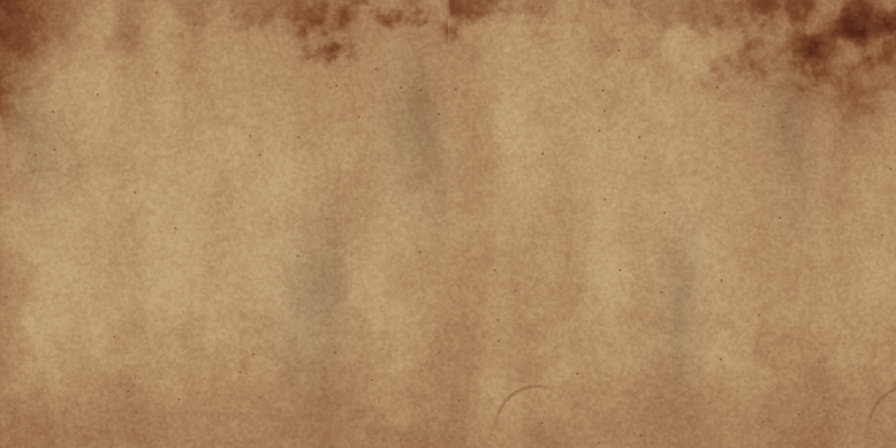
Write a WebGL 1 fragment shader that draws this texture.

```glsl
precision highp float;
// Aged parchment: mottled tan paper with vertical folds, rusty edges and faint cup rings.
uniform vec2 u_resolution;

const vec3 CREAM = vec3(0.73, 0.60, 0.44);
const vec3 RUST = vec3(0.50, 0.30, 0.18);
const vec3 SOOT = vec3(0.32, 0.14, 0.09);
const float FOLD_PERIOD = 0.8333;

vec3 hash3(vec2 cell) {
  vec3 h = fract(cell.xyx * vec3(0.1031, 0.1030, 0.0973));
  h += dot(h, h.yxz + 33.33);
  return fract((h.xxy + h.yzz) * h.zyx);
}

// Cellular noise: random cell values blended by distance to jittered points
float cellNoise(vec2 p) {
  vec2 cell = floor(p);
  vec2 local = p - cell;
  float total = 0.0;
  float weight = 0.0;
  for (int y = -1; y <= 1; y++) {
    for (int x = -1; x <= 1; x++) {
      vec2 offset = vec2(float(x), float(y));
      vec3 h = hash3(cell + offset);
      vec2 d = offset + h.xy - local;
      float w = exp(-4.0 * dot(d, d));
      total += w * h.z;
      weight += w;
    }
  }
  return total / weight;
}

// Layered cellular noise, centred on zero
float mottle(vec2 p) {
  float sum = 0.0;
  float amplitude = 0.5;
  for (int i = 0; i < 4; i++) {
    sum += amplitude * (cellNoise(p) - 0.5);
    p = p * 2.1 + vec2(17.3, 41.7);
    amplitude *= 0.55;
  }
  return sum;
}

float softSpot(vec2 p, vec2 centre, vec2 size) {
  vec2 q = (p - centre) / size;
  return exp(-dot(q, q));
}

// Soft vertical crease, repeated across the sheet
float fold(vec2 p, vec2 centre, vec2 size) {
  float x = mod(p.x - centre.x + 0.5 * FOLD_PERIOD, FOLD_PERIOD) - 0.5 * FOLD_PERIOD;
  return softSpot(vec2(x, p.y), vec2(0.0, centre.y), size);
}

// Sparse dark flecks, one candidate per grid cell
float flecks(vec2 p, float scale, float pixel) {
  vec2 cell = floor(p * scale);
  vec3 h = hash3(cell + 71.0);
  float d = length(p * scale - cell - 0.2 - 0.6 * h.xy) / scale;
  return step(0.92, h.z) * (1.0 - smoothstep(0.001, 0.0025 + pixel, d));
}

// Upper-left arc of a dried cup ring
float ringArc(vec2 p, vec2 centre, float radius, float pixel) {
  vec2 q = p - centre;
  float r = length(q);
  float line = 1.0 - smoothstep(0.001, 0.004 + pixel, abs(r - radius));
  float facing = dot(q, vec2(-0.53, 0.85)) / max(r, 0.001);
  return line * smoothstep(0.45, 0.9, facing);
}

// Burnt corners and edges, with ragged outlines
float edgeStains(vec2 p, float width, float rough) {
  vec2 q = p + rough * vec2(0.25, 0.3);
  float s = 0.9 * softSpot(q, vec2(0.0, 1.0), vec2(0.15, 0.12));
  s += 1.0 * softSpot(q, vec2(width, 1.02), vec2(0.28, 0.15));
  s += 0.3 * softSpot(q, vec2(width - 0.12, 0.82), vec2(0.2, 0.17));
  s += 0.65 * softSpot(q, vec2(0.47 * width, 1.02), vec2(0.22, 0.06));
  s += 0.6 * softSpot(q, vec2(0.0, 0.79), vec2(0.05, 0.08));
  s += 0.3 * exp(-max(1.0 - q.y, 0.0) / 0.09);
  s += 0.22 * exp(-max(q.x, 0.0) / 0.05);
  s += 0.3 * (1.0 - smoothstep(0.0, 0.32, q.y));
  return s * (1.0 + 1.8 * rough);
}

void main() {
  vec2 p = gl_FragCoord.xy / u_resolution.y;
  float width = u_resolution.x / u_resolution.y;
  float pixel = 1.0 / u_resolution.y;

  // Paper tone: broad blotches, vertical streaks and fine grain
  float blotch = mottle(p * 5.0);
  float streak = mottle(p * vec2(9.0, 1.6) + 23.0);
  float rough = mottle(p * 13.0 + 57.0);
  float grain = cellNoise(p * 165.0) - 0.5;
  float fibre = cellNoise(p * vec2(75.0, 95.0) + 9.0) - 0.5;
  float tone = 0.93 + 0.36 * blotch + 0.42 * streak + 0.22 * rough;
  tone += 0.25 * grain + 0.1 * fibre - edgeStains(p, width, rough + 0.5 * blotch);

  vec3 color = mix(RUST, CREAM, clamp(tone, 0.0, 1.15));
  color = mix(color, SOOT, clamp(-tone, 0.0, 1.0));

  // Folds, bent slightly by the streaks
  vec2 bent = p + vec2(0.12 * streak + 0.02 * sin(p.y * 9.0), 0.0);
  float crease = fold(bent, vec2(0.70, 0.31), vec2(0.045, 0.18));
  crease += 0.8 * fold(bent, vec2(0.92, 0.70), vec2(0.05, 0.16));
  color *= 1.0 - 0.11 * crease;

  // Flecks and cup rings
  color = mix(color, RUST, 0.55 * flecks(p, 22.0, pixel));
  for (int i = 0; i < 2; i++) {
    vec2 centre = vec2(1.2 + FOLD_PERIOD * float(i), 0.045);
    color = mix(color, RUST, 0.4 * ringArc(p, centre, 0.093, pixel));
  }
  gl_FragColor = vec4(color, 1.0);
}
```
